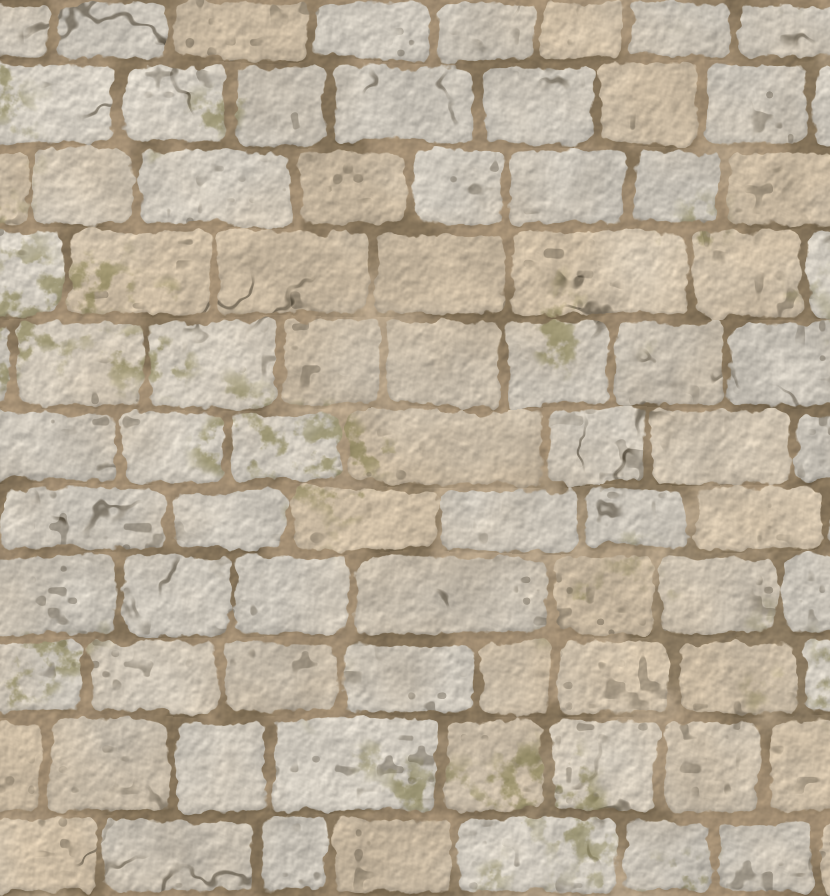
A Shadertoy shader for this texture:

```glsl
// Weathered limestone wall: eleven uneven courses of rough blocks in tan mortar.

const int COURSES = 11;
// Distance of each course's lower joint from the top of the canvas.
const float COURSE_END[COURSES] = float[](.068, .165, .255, .355, .456, .542, .616, .712, .799, .911, 1.);
const float BLOCKS[COURSES] = float[](7., 7., 7., 6., 7., 6., 6., 6., 7., 7., 7.);
const float SHIFT[COURSES] = float[](.41, .94, .31, .73, .28, .75, .12, .76, .80, .53, .05);

const vec3 COOL_STONE = vec3(.805, .780, .735);
const vec3 WARM_STONE = vec3(.795, .730, .635);
const vec3 MORTAR = vec3(.635, .555, .450);
const vec3 DARK_MORTAR = vec3(.440, .380, .285);
const vec3 MOSS = vec3(.500, .475, .290);
const vec3 CREVICE = vec3(.330, .295, .235);

float hash(vec2 p) {
    return fract(sin(dot(p, vec2(127.1, 311.7))) * 43758.5453);
}

float noise(vec2 p) {
    vec2 i = floor(p), f = fract(p);
    f = f * f * (3. - 2. * f);
    return mix(mix(hash(i), hash(i + vec2(1, 0)), f.x),
               mix(hash(i + vec2(0, 1)), hash(i + vec2(1, 1)), f.x), f.y);
}

float fbm(vec2 p) {
    float sum = 0., amp = .5;
    for (int i = 0; i < 4; i++) {
        sum += amp * noise(p);
        p = mat2(1.6, 1.2, -1.2, 1.6) * p + 17.3;
        amp *= .5;
    }
    return sum / .9375;
}

// Position of an upright joint, in block widths; wraps around the course.
float joint(float k, float count, float course) {
    return k + .52 * (hash(vec2(mod(k, count), course) + 3.7) - .5);
}

float roundedBox(vec2 p, vec2 halfSize, float radius) {
    vec2 d = abs(p) - halfSize + radius;
    return length(max(d, 0.)) + min(max(d.x, d.y), 0.) - radius;
}

// Finds the block around p (y down): offset from its centre, half size, id.
void findBlock(vec2 p, float aspect, out vec2 local, out vec2 halfSize, out vec2 id) {
    int row = 0;
    for (int i = 0; i < COURSES - 1; i++) row += int(step(COURSE_END[i], p.y));
    float top = row > 0 ? COURSE_END[row - 1] : 0.;
    float bottom = COURSE_END[row];
    float count = BLOCKS[row], course = float(row);
    float t = p.x / aspect * count - SHIFT[row];
    float k = floor(t);
    if (t < joint(k, count, course)) k -= 1.;
    else if (t >= joint(k + 1., count, course)) k += 1.;
    float left = joint(k, count, course), right = joint(k + 1., count, course);
    local = vec2((t - .5 * (left + right)) * aspect / count, p.y - .5 * (top + bottom));
    halfSize = .5 * vec2((right - left) * aspect / count, bottom - top);
    id = vec2(mod(k, count), course);
}

// Chiselled surface height: lumps plus fine grit.
float relief(vec2 p) {
    return .55 * fbm(p * 65.) + .35 * noise(p * 135.) + .15 * noise(p * 260.);
}

// Thin broken lines along the mid level of a noise field.
float cracks(vec2 p) {
    float line = 1. - smoothstep(.006, .03, abs(fbm(p * 13. + 40.) - .5));
    return line * smoothstep(.60, .70, fbm(p * 9. + 71.));
}

void mainImage(out vec4 fragColor, in vec2 fragCoord) {
    float pixel = 1. / iResolution.y;
    float aspect = iResolution.x * pixel;
    vec2 p = vec2(fragCoord.x, iResolution.y - fragCoord.y) * pixel;

    // Hand-laid joints wander slightly.
    vec2 wander = vec2(noise(p * 17.), noise(p * 13. + 31.)) - .5;
    vec2 local, halfSize, id;
    findBlock(p + wander * .007, aspect, local, halfSize, id);
    float tone = hash(id + 11.3);
    float gap = mix(.0035, .0065, hash(id + 5.1));
    float chips = (fbm(p * 50. + 9.) - .5) * .013 + (noise(p * 140.) - .5) * .004;
    float edge = roundedBox(local, halfSize - gap, .011) + chips;
    float stoneMask = 1. - smoothstep(-pixel, pixel, edge);

    // Relief lit from the upper left.
    float height = relief(p);
    float light = height - relief(p - vec2(.0016, .0024));
    float cloud = fbm(p * 7. + 53.);
    float blotch = fbm(p * 24. + 15.);

    // Stone: per-block tint, stains and pits.
    float warmth = clamp(smoothstep(.25, .95, tone) + (cloud - .5) * 1.1, 0., 1.);
    vec3 stone = mix(COOL_STONE, WARM_STONE, warmth);
    stone *= .985 + .06 * (hash(id + 27.9) - .5) + .16 * (blotch - .5);
    stone *= 1. + .50 * light + .14 * (height - .52);
    float pits = smoothstep(.70, .82, noise(p * 85. + 7.)) * smoothstep(.52, .68, fbm(p * 15. + 23.));
    stone = mix(stone, CREVICE, .38 * pits + .62 * cracks(p));
    float moss = smoothstep(.56, .72, fbm(p * 8. + 91.)) * smoothstep(.46, .68, fbm(p * 60. + 37.));
    stone = mix(stone, MOSS, .6 * moss);
    float rim = smoothstep(-.006, 0., edge);
    stone *= 1. - .10 * rim * smoothstep(-.3, .8, local.y / halfSize.y);

    // Mortar: pale where flush, dark in hollows and under blocks.
    vec3 mortar = mix(MORTAR, WARM_STONE, .45 * smoothstep(.50, .72, fbm(p * 5. + 3.)));
    float hollow = smoothstep(.46, .68, fbm(p * 11. + 63.));
    float underside = smoothstep(.75, 1., local.y / halfSize.y) * (1. - smoothstep(0., .006, edge));
    mortar = mix(mortar, DARK_MORTAR, clamp(.62 * hollow + .35 * underside, 0., 1.));
    mortar *= 1. + .30 * light + .22 * (height - .52);

    fragColor = vec4(clamp(mix(mortar, stone, stoneMask), 0., 1.), 1.);
}
```
